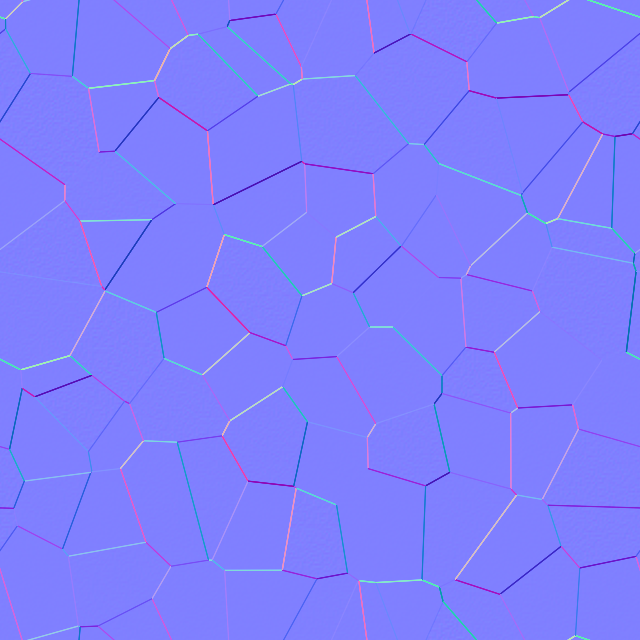
Reproduce this texture map procedurally as a three.js fragment shader.

```glsl
#define CELLS 9.0          // cells across the tile
#define JITTER 1.0         // how far seeds stray inside their grid square
#define SIZE_SPREAD 0.3    // how much strong cells push back weak ones
#define EDGE_CORE 0.0002   // half width of the full slope, canvas units
#define EDGE_FADE 0.0018   // half width where the slope ends
#define STEP_SLOPE 4.2     // slope for the largest height difference
#define GRAIN_SCALE 290.0  // grain lumps across the tile
#define GRAIN_SLOPE 0.10   // slope of the roughest cells

varying vec2 vUv;

float hash(vec2 p) {
  vec3 q = fract(p.xyx * vec3(0.1031, 0.1030, 0.0973));
  q += dot(q, q.yzx + 33.33);
  return fract((q.x + q.y) * q.z);
}

float valueNoise(vec2 p) {
  vec2 i = floor(p);
  vec2 f = fract(p);
  f = f * f * (3.0 - 2.0 * f);
  vec2 e = vec2(1.0, 0.0);
  return mix(mix(hash(i), hash(i + e), f.x),
             mix(hash(i + e.yx), hash(i + 1.0), f.x), f.y);
}

// Wrapped cell index, so the pattern repeats seamlessly
vec2 cellId(vec2 cell) {
  return mod(cell, CELLS) + 7.0;
}

vec2 seedPoint(vec2 cell) {
  vec2 id = cellId(cell);
  vec2 offset = vec2(hash(id + 17.3), hash(id + 61.9));
  return cell + 0.5 + (offset - 0.5) * JITTER;
}

float cellHeight(vec2 cell) {
  return hash(cellId(cell) + 113.7);
}

// Squared distance to a seed, less the strength of its cell
float cellPower(vec2 p, vec2 cell) {
  vec2 toSeed = seedPoint(cell) - p;
  return dot(toSeed, toSeed) - SIZE_SPREAD * hash(cellId(cell) + 157.3);
}

// Cell that owns the point
vec2 nearestCell(vec2 p) {
  vec2 home = floor(p);
  vec2 best = home;
  float bestPower = 100.0;
  for (int y = -2; y <= 2; y++) {
    for (int x = -2; x <= 2; x++) {
      vec2 cell = home + vec2(float(x), float(y));
      float power = cellPower(p, cell);
      if (power < bestPower) {
        bestPower = power;
        best = cell;
      }
    }
  }
  return best;
}

// Slope of the height step at the closest border of the owning cell
vec2 borderSlope(vec2 p, vec2 owner) {
  vec2 ownSeed = seedPoint(owner);
  float ownPower = cellPower(p, owner);
  vec2 across = vec2(0.0);
  vec2 neighbour = owner;
  float edgeDist = 100.0;
  for (int y = -3; y <= 3; y++) {
    for (int x = -3; x <= 3; x++) {
      if (x == 0 && y == 0) continue;
      vec2 cell = owner + vec2(float(x), float(y));
      vec2 toSeed = seedPoint(cell) - ownSeed;
      float gap = length(toSeed);
      float d = 0.5 * (cellPower(p, cell) - ownPower) / gap;
      if (d < edgeDist) {
        edgeDist = d;
        across = toSeed / gap;
        neighbour = cell;
      }
    }
  }
  float drop = cellHeight(owner) - cellHeight(neighbour);
  float line = 1.0 - smoothstep(EDGE_CORE, EDGE_FADE, edgeDist / CELLS);
  return across * drop * STEP_SLOPE * line;
}

// Faint roughness, stronger in some cells than in others
vec2 grainSlope(vec2 uv, vec2 owner) {
  vec2 p = uv * GRAIN_SCALE;
  float rough = hash(cellId(owner) + 211.1);
  float here = valueNoise(p);
  vec2 change = vec2(here - valueNoise(p + vec2(0.6, 0.0)),
                     here - valueNoise(p + vec2(0.0, 0.6)));
  return change * GRAIN_SLOPE * (0.1 + 0.9 * rough * rough * rough);
}

void main() {
  vec2 p = vUv * CELLS;
  vec2 owner = nearestCell(p);
  vec2 slope = borderSlope(p, owner) + grainSlope(vUv, owner);

  // Pack the normal with its green axis pointing down
  vec3 normal = normalize(vec3(slope.x, -slope.y, 1.0));
  gl_FragColor = vec4(normal * 0.5 + 0.5, 1.0);
}
```
